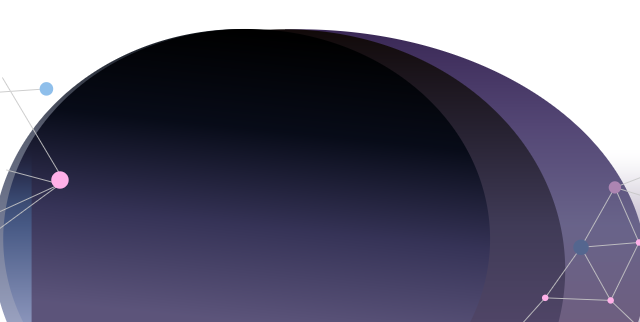
This background is drawn by a Shadertoy shader. Its source:

```glsl
// Overlapping dark ellipses with vertical colour ramps on a white ground,
// framed by two small networks of dots joined with thin lines.
// Coordinates: height runs 0..1 and width 0..ASPECT, origin lower left.

const float ASPECT = 1.985;
const float TOP = 0.9;            // height where the colour ramps end
const float LINE_HALF = 0.0015;

// Four evenly spaced colours from the bottom (h = 0) up to TOP.
vec3 ramp(float h, vec3 c0, vec3 c1, vec3 c2, vec3 c3) {
    float t = clamp(h / TOP, 0.0, 1.0) * 3.0;
    vec3 c = mix(c0, c1, clamp(t, 0.0, 1.0));
    c = mix(c, c2, clamp(t - 1.0, 0.0, 1.0));
    return mix(c, c3, clamp(t - 2.0, 0.0, 1.0));
}

// Approximate signed distance to an axis-aligned ellipse.
float ellipse(vec2 p, vec2 center, vec2 radius) {
    vec2 q = (p - center) / radius;
    float k = length(q);
    return k * (k - 1.0) / max(length(q / radius), 1e-4);
}

float segment(vec2 p, vec2 a, vec2 b) {
    vec2 ab = b - a;
    float t = clamp(dot(p - a, ab) / dot(ab, ab), 0.0, 1.0);
    return length(p - a - ab * t);
}

// Antialiased coverage of a distance field.
float cover(float d, float pixel) {
    return clamp(0.5 - d / pixel, 0.0, 1.0);
}

vec3 background(vec2 p) {
    float glow = (1.0 - smoothstep(0.28, 0.55, p.y)) * smoothstep(1.6, 1.9, p.x);
    return mix(vec3(1.0), vec3(0.80, 0.77, 0.83), glow);
}

vec3 drawEllipses(vec3 col, vec2 p, float pixel) {
    // Wide purple body, only its right half is exposed
    vec3 purple = ramp(p.y, vec3(0.43, 0.37, 0.50), vec3(0.41, 0.39, 0.54),
                       vec3(0.33, 0.28, 0.46), vec3(0.23, 0.16, 0.34));
    float body = ellipse(p, vec2(0.928, 0.162), vec2(1.077, 0.747));
    col = mix(col, purple, cover(body, pixel) * step(0.884, p.x));

    // Brown-violet middle layer
    vec3 umber = ramp(p.y, vec3(0.31, 0.27, 0.40), vec3(0.25, 0.23, 0.34),
                      vec3(0.15, 0.13, 0.19), vec3(0.07, 0.04, 0.04));
    float middle = ellipse(p, vec2(0.884, 0.162), vec2(0.869, 0.747));
    col = mix(col, umber, cover(middle, pixel));

    // Pale crescent along the left rim
    vec3 pale = ramp(p.y, vec3(0.60, 0.63, 0.75), vec3(0.45, 0.48, 0.58),
                     vec3(0.35, 0.37, 0.44), vec3(0.08, 0.10, 0.13));
    float rim = ellipse(p, vec2(0.753, 0.227), vec2(0.776, 0.683));
    col = mix(col, pale, cover(rim, pixel) * step(p.x, 0.765));

    // Night-blue front layer with a slightly tilted ramp
    float tilted = p.y + 0.1 * (p.x - 0.765);
    vec3 night = ramp(tilted, vec3(0.36, 0.33, 0.48), vec3(0.21, 0.20, 0.34),
                      vec3(0.03, 0.045, 0.095), vec3(0.0));

    // Blue strip with a straight right edge
    vec3 blue = ramp(p.y, vec3(0.54, 0.58, 0.73), vec3(0.28, 0.35, 0.52),
                     vec3(0.08, 0.13, 0.25), vec3(0.0));
    float strip = cover(p.x - 0.098, pixel) * (1.0 - smoothstep(0.35, 0.55, p.y));
    night = mix(night, blue, strip);
    float front = ellipse(p, vec2(0.765, 0.258), vec2(0.755, 0.652));
    return mix(col, night, cover(front, pixel));
}

vec3 drawNetworks(vec3 col, vec2 p, float pixel) {
    const vec4 leftLinks[5] = vec4[5](
        vec4(0.0, 0.714, 0.144, 0.724), vec4(0.008, 0.758, 0.186, 0.459),
        vec4(0.021, 0.472, 0.186, 0.428), vec4(0.0, 0.343, 0.186, 0.428),
        vec4(0.0, 0.291, 0.186, 0.428));
    // Right network: dots 0..4 are visible, the rest lie on the border
    const vec2 joints[9] = vec2[9](
        vec2(1.907, 0.418), vec2(1.802, 0.232), vec2(1.691, 0.075),
        vec2(1.894, 0.067), vec2(1.982, 0.247), vec2(1.985, 0.448),
        vec2(1.985, 0.394), vec2(1.624, 0.0), vec2(1.964, 0.0));
    const ivec2 rightLinks[11] = ivec2[11](
        ivec2(0, 5), ivec2(0, 6), ivec2(0, 1), ivec2(0, 4), ivec2(1, 4), ivec2(1, 2),
        ivec2(1, 3), ivec2(4, 3), ivec2(2, 3), ivec2(2, 7), ivec2(3, 8));
    const float radii[5] = float[5](0.019, 0.024, 0.010, 0.010, 0.010);
    const vec3 pink = vec3(1.0, 0.69, 0.91);

    float d = 10.0;
    for (int i = 0; i < 5; i++)
        d = min(d, segment(p, leftLinks[i].xy, leftLinks[i].zw));
    for (int i = 0; i < 11; i++)
        d = min(d, segment(p, joints[rightLinks[i].x], joints[rightLinks[i].y]));
    col = mix(col, vec3(0.78), 0.9 * cover(d - LINE_HALF, pixel));

    for (int i = 0; i < 5; i++) {
        vec3 tint = i == 0 ? vec3(0.68, 0.52, 0.70) : i == 1 ? vec3(0.33, 0.40, 0.56) : pink;
        col = mix(col, tint, cover(length(p - joints[i]) - radii[i], pixel));
    }
    col = mix(col, vec3(0.56, 0.75, 0.92), cover(length(p - vec2(0.144, 0.724)) - 0.021, pixel));
    return mix(col, pink, cover(length(p - vec2(0.186, 0.441)) - 0.027, pixel));
}

void mainImage(out vec4 fragColor, in vec2 fragCoord) {
    vec2 p = fragCoord / iResolution.xy * vec2(ASPECT, 1.0);
    float pixel = 1.0 / iResolution.y;
    vec3 col = drawEllipses(background(p), p, pixel);
    fragColor = vec4(drawNetworks(col, p, pixel), 1.0);
}
```
